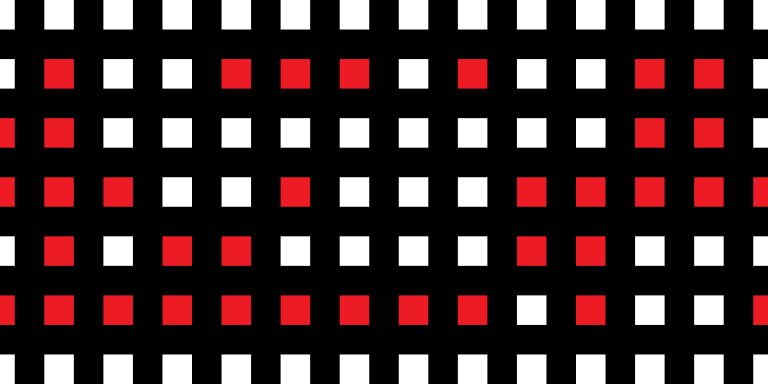
Write a Shadertoy shader that draws this pattern.

```glsl
// Grid of white squares on black, with red squares scattered through the inner rows.

const float ROWS = 6.5;           // grid pitches over the canvas height
const float SIDE = 0.5;           // square side, in pitches
const vec2 OFFSET = vec2(0.5, 0.25); // shifts columns to the left edge, rows to the bottom edge
const float FIRST_RED_ROW = 1.0;
const float LAST_RED_ROW = 5.0;
const float DENSE_SHARE = 0.62;   // red share in odd rows
const float SPARSE_SHARE = 0.33;  // red share in even rows
const float SEED = 3.0;

const vec3 BLACK = vec3(0.0);
const vec3 WHITE = vec3(1.0);
const vec3 RED = vec3(0.93, 0.11, 0.14);

float hash(vec2 p) {
    return fract(sin(dot(p, vec2(127.1, 311.7))) * 43758.5453);
}

// Antialiased square centred on the origin
float squareMask(vec2 p, float side, float pixel) {
    vec2 edge = 0.5 * side - abs(p);
    vec2 coverage = clamp(edge / pixel + 0.5, 0.0, 1.0);
    return coverage.x * coverage.y;
}

// Red or white, chosen per cell
vec3 squareColor(vec2 cell) {
    float inner = step(FIRST_RED_ROW, cell.y) * step(cell.y, LAST_RED_ROW);
    float share = mix(SPARSE_SHARE, DENSE_SHARE, mod(cell.y, 2.0));
    float isRed = inner * step(hash(cell + SEED), share);
    return mix(WHITE, RED, isRed);
}

void mainImage(out vec4 fragColor, in vec2 fragCoord) {
    // Grid coordinates, one unit per pitch
    float pixel = ROWS / iResolution.y;
    vec2 grid = fragCoord * pixel + OFFSET;
    vec2 cell = floor(grid);
    vec2 local = fract(grid) - 0.5;

    // Squares over the ground
    vec3 color = mix(BLACK, squareColor(cell), squareMask(local, SIDE, pixel));
    fragColor = vec4(color, 1.0);
}
```
